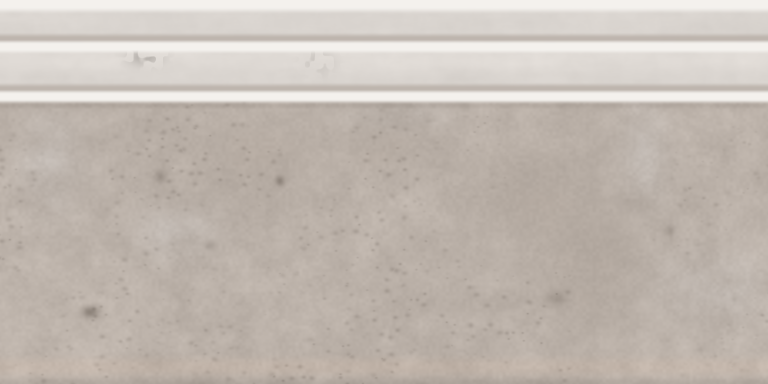
A Shadertoy shader for this texture:

```glsl
float hash(vec2 p) {
    vec3 q = fract(vec3(p.xyx) * 0.1031);
    q += dot(q, q.yzx + 33.33);
    return fract((q.x + q.y) * q.z);
}

float noise(vec2 p) {
    vec2 cell = floor(p), f = fract(p);
    f = f * f * (3.0 - 2.0 * f);
    return mix(mix(hash(cell), hash(cell + vec2(1, 0)), f.x),
               mix(hash(cell + vec2(0, 1)), hash(cell + vec2(1, 1)), f.x), f.y);
}

float fbm(vec2 p) {
    float sum = 0.0, weight = 0.5;
    for (int i = 0; i < 5; i++) {
        sum += weight * noise(p);
        p = mat2(1.6, 1.2, -1.2, 1.6) * p + 7.3;
        weight *= 0.5;
    }
    return sum / 0.97;
}

// Soft elliptical stain, 1 at its centre
float stain(vec2 p, vec2 centre, vec2 radius) {
    vec2 d = (p - centre) / radius;
    return exp(-dot(d, d));
}

// Horizontal strip with softened edges
float strip(float y, float low, float high, float blur) {
    return smoothstep(low - blur, low + blur, y)
         - smoothstep(high - blur, high + blur, y);
}

// Irregular pits scattered one per grid cell
float pits(vec2 p, float density, float share) {
    vec2 q = p * density, base = floor(q);
    float mask = 0.0;
    for (int j = -1; j <= 1; j++)
    for (int i = -1; i <= 1; i++) {
        vec2 cell = base + vec2(i, j);
        vec2 centre = cell + vec2(hash(cell + 3.1), hash(cell + 8.7));
        float radius = mix(0.1, 0.28, hash(cell + 15.4));
        float present = step(1.0 - share, hash(cell + 21.9));
        mask = max(mask, present * stain(q, centre, vec2(radius * 1.3, radius)));
    }
    return mask;
}

vec3 stone(vec2 p) {
    float cloud = fbm(p * 4.0 + 11.0) - 0.5;
    float mottle = fbm(p * 19.0 + 4.0) - 0.5;
    float grain = noise(p * 115.0) - 0.5;
    vec3 colour = vec3(0.733, 0.694, 0.660);
    colour += 0.055 * cloud + 0.075 * mottle + 0.025 * grain;

    // Cool pale areas
    float pale = stain(p, vec2(0.46, 0.39), vec2(0.10, 0.07))
               + stain(p, vec2(0.13, 0.58), vec2(0.08, 0.13))
               + stain(p, vec2(1.68, 0.61), vec2(0.06, 0.13))
               + stain(p, vec2(1.86, 0.25), vec2(0.15, 0.09))
               + 0.6 * stain(p, vec2(1.04, 0.70), vec2(0.14, 0.04));
    colour += pale * (0.6 + mottle) * vec3(0.024, 0.034, 0.044);

    // Warm worn areas
    float worn = stain(p, vec2(1.00, 0.61), vec2(0.09, 0.07))
               + stain(p, vec2(0.66, 0.60), vec2(0.16, 0.09))
               + stain(p, vec2(1.54, 0.30), vec2(0.13, 0.15))
               + stain(p, vec2(1.39, 0.50), vec2(0.14, 0.12));
    colour -= worn * (0.7 + 2.0 * mottle) * vec3(0.027, 0.029, 0.031);

    // Fine scattered pores and larger chips
    float porous = smoothstep(0.38, 0.68, fbm(p * 5.0 + 31.0));
    colour -= 0.07 * porous * pits(p, 42.0, 0.35);
    float chips = 0.8 * stain(p, vec2(0.418, 0.540), vec2(0.014, 0.016))
                + stain(p, vec2(0.236, 0.187), vec2(0.023, 0.016))
                + 0.8 * stain(p, vec2(0.729, 0.529), vec2(0.012, 0.014))
                + 0.6 * stain(p, vec2(1.745, 0.400), vec2(0.012, 0.014))
                + 0.5 * stain(p, vec2(1.450, 0.224), vec2(0.026, 0.020))
                + 0.5 * stain(p, vec2(0.547, 0.360), vec2(0.014, 0.012));
    colour -= chips * (0.17 + 0.25 * mottle);

    // Warm lower rim
    colour += strip(p.y, 0.025, 0.065, 0.018) * vec3(0.025, 0.012, 0.003);
    return colour - 0.045 * (1.0 - smoothstep(0.0, 0.025, p.y));
}

vec3 moulding(vec2 p) {
    float streak = fbm(p * vec2(5.0, 24.0)) - 0.5;
    float grain = fbm(p * 30.0) - 0.5;
    vec3 colour = vec3(0.852, 0.832, 0.812) + 0.035 * streak + 0.025 * grain;
    float specks = stain(p, vec2(0.378, 0.852), vec2(0.045, 0.022))
                 + 0.5 * stain(p, vec2(0.83, 0.84), vec2(0.04, 0.03));
    colour -= 0.16 * specks * smoothstep(0.47, 0.68, noise(p * 65.0));

    // Gentle roll shading, then grooves and lit ridges
    colour += 0.025 * strip(p.y, 0.82, 0.88, 0.025);
    vec3 shade = vec3(0.735, 0.700, 0.670), light = vec3(0.955, 0.945, 0.930);
    float grooves = strip(p.y, 0.890, 0.909, 0.008) + strip(p.y, 0.760, 0.779, 0.008);
    float ridges = strip(p.y, 0.865, 0.891, 0.007) + strip(p.y, 0.736, 0.761, 0.007)
                 + smoothstep(0.962, 0.982, p.y);
    colour = mix(colour, shade, 0.92 * grooves);
    return mix(colour, light, clamp(ridges, 0.0, 1.0));
}

void mainImage(out vec4 fragColor, in vec2 fragCoord) {
    vec2 p = fragCoord / iResolution.y;
    vec3 colour = mix(stone(p), moulding(p), smoothstep(0.727, 0.740, p.y));
    colour -= 0.035 * strip(p.y, 0.719, 0.731, 0.006);
    fragColor = vec4(clamp(colour, 0.0, 1.0), 1.0);
}
```
